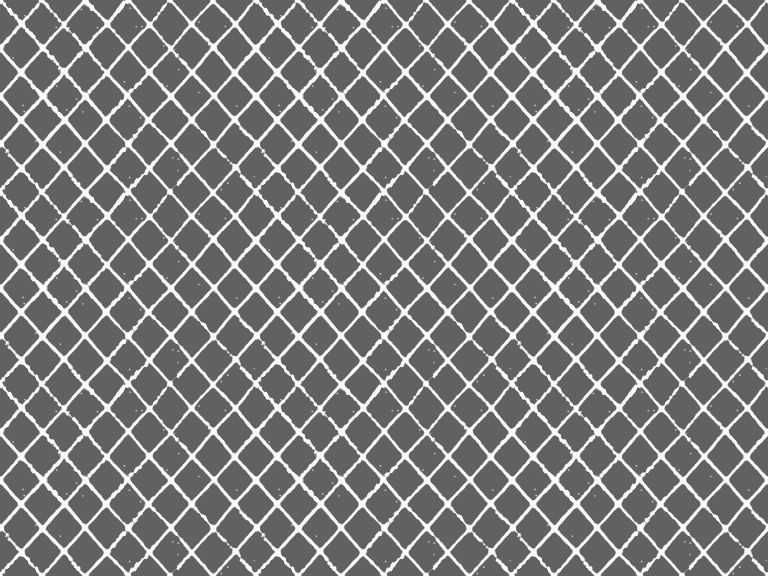
Reproduce this pattern procedurally as a WebGL 2 fragment shader.

```glsl
#version 300 es
precision highp float;
uniform vec2 u_resolution;
out vec4 fragColor;

// The wear wraps every 6 x 4 meshes.
const vec2 WEAR_PERIOD = vec2(6.0, 4.0);

float hash(vec2 p) {
    vec3 q = fract(p.xyx * 0.1031);
    q += dot(q, q.yzx + 33.33);
    return fract((q.x + q.y) * q.z);
}

// Value noise with a whole number of knots per mesh.
float noise(vec2 p, float density, float seed) {
    vec2 period = WEAR_PERIOD * density;
    vec2 knot = floor(p * density);
    vec2 f = fract(p * density);
    f = f * f * (3.0 - 2.0 * f);
    vec2 lo = mod(knot, period) + seed;
    vec2 hi = mod(knot + 1.0, period) + seed;
    float bottom = mix(hash(lo), hash(vec2(hi.x, lo.y)), f.x);
    float top = mix(hash(vec2(lo.x, hi.y)), hash(hi), f.x);
    return mix(bottom, top, f.y);
}

// Signed distance to one family of frayed wires, in mesh widths.
float wireDistance(float across, vec2 p, float seed) {
    across += 0.05 * (noise(p, 2.0, seed) - 0.5);
    float dist = abs(across - round(across)) * 0.748;
    float halfWidth = 0.026 + 0.018 * noise(p, 1.0, seed + 7.0);
    float wear = smoothstep(0.35, 0.8, noise(p, 1.0, seed + 13.0));
    float fray = (noise(p, 16.0, seed + 5.0) - 0.5) * mix(0.015, 0.065, wear);
    return dist - halfWidth - fray;
}

// Sparse flecks, one at most per small cell.
float fleckDistance(vec2 p) {
    vec2 cell = floor(p * 8.0);
    vec2 id = mod(cell, WEAR_PERIOD * 8.0);
    if (hash(id + 71.0) < 0.96) return 1.0;
    vec2 jitter = vec2(hash(id + 17.0), hash(id + 43.0));
    vec2 centre = (cell + 0.25 + 0.5 * jitter) / 8.0;
    return length((p - centre) * vec2(1.0, 1.125)) - 0.018;
}

float coverage(float dist, float pixel) {
    return clamp(0.5 - dist / pixel, 0.0, 1.0);
}

void main() {
    // 18 meshes across, 12 down
    vec2 p = gl_FragCoord.xy / u_resolution * vec2(18.0, 12.0);
    float pixel = 18.0 / u_resolution.x;

    // Two diagonal wire families, filleted where they cross
    float falling = wireDistance(p.x + p.y, p, 3.0);
    float rising = wireDistance(p.x - p.y, p, 59.0);
    float blend = max(0.08 - abs(falling - rising), 0.0) / 0.08;
    float wires = min(falling, rising) - blend * blend * 0.02;

    // Flecks gather beside the wires
    float nearWire = 1.0 - smoothstep(0.14, 0.24, wires);
    float fleck = 0.75 * nearWire * coverage(fleckDistance(p), pixel);

    vec3 ground = vec3(0.38);
    vec3 wireWhite = vec3(0.98);
    float paint = max(coverage(wires, pixel), fleck);
    fragColor = vec4(mix(ground, wireWhite, paint), 1.0);
}
```
